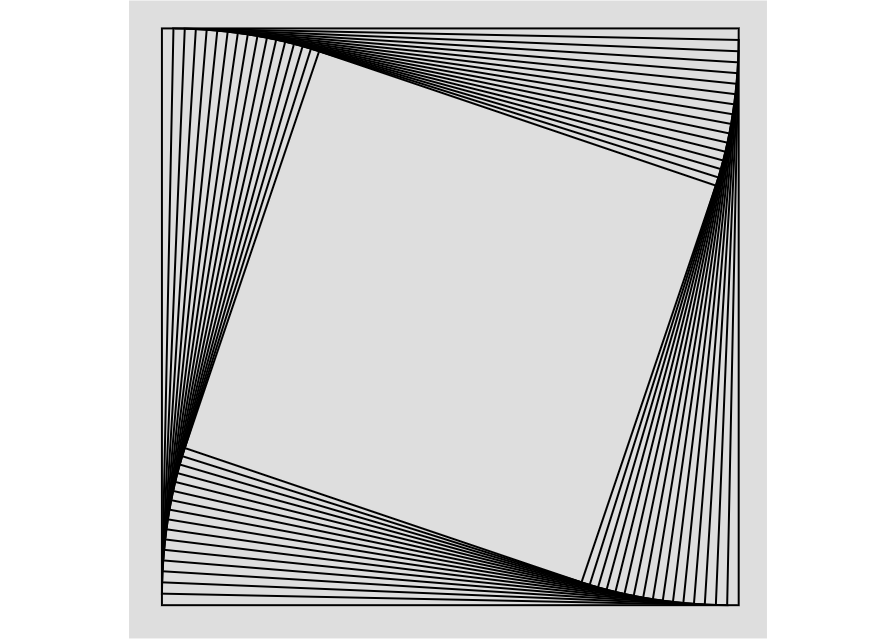
This background is drawn by a WebGL 2 fragment shader. Its source:

```glsl
#version 300 es
precision highp float;
// Nested squares, each inscribed in the last, drawn as black lines on a grey panel.

#define STEPS 16                          // squares inside the outer one
#define SLIDE 0.02                        // how far each corner slides along a side
#define LINE_WIDTH 0.0031
#define SQUARE_HALF 0.4506
#define SQUARE_CENTER vec2(0.0036, 0.0050)
#define PANEL_HALF 0.4984
#define PANEL_CENTER vec2(0.0, 0.0008)
#define PAPER vec3(1.0)
#define PANEL vec3(0.871)
#define INK vec3(0.0)

uniform vec2 u_resolution;
out vec4 fragColor;

float squareDistance(vec2 p, float halfSide) {
    return max(abs(p.x), abs(p.y)) - halfSide;
}

// Share of a pixel covered by a shape at signed distance d
float coverage(float d, float pixel) {
    return clamp(0.5 - d / pixel, 0.0, 1.0);
}

void main() {
    // Canvas height is one unit, with zero in the middle
    float pixel = 1.0 / u_resolution.y;
    vec2 uv = (gl_FragCoord.xy - 0.5 * u_resolution) * pixel;

    // Grey panel on white paper
    float panel = coverage(squareDistance(uv - PANEL_CENTER, PANEL_HALF), pixel);
    vec3 color = mix(PAPER, PANEL, panel);

    // Turn and shrink that place each corner on a side of the previous square
    vec2 corner = vec2(1.0 - SLIDE, SLIDE);
    float shrink = length(corner);
    vec2 turn = corner / shrink;
    mat2 rotation = mat2(turn.x, turn.y, -turn.y, turn.x);

    // Outlines, from the outer square inwards
    vec2 p = uv - SQUARE_CENTER;
    float halfSide = SQUARE_HALF;
    for (int i = 0; i <= STEPS; i++) {
        float outline = abs(squareDistance(p, halfSide)) - 0.5 * LINE_WIDTH;
        color = mix(color, INK, coverage(outline, pixel));
        p = rotation * p;
        halfSide *= shrink;
    }

    fragColor = vec4(color, 1.0);
}
```
